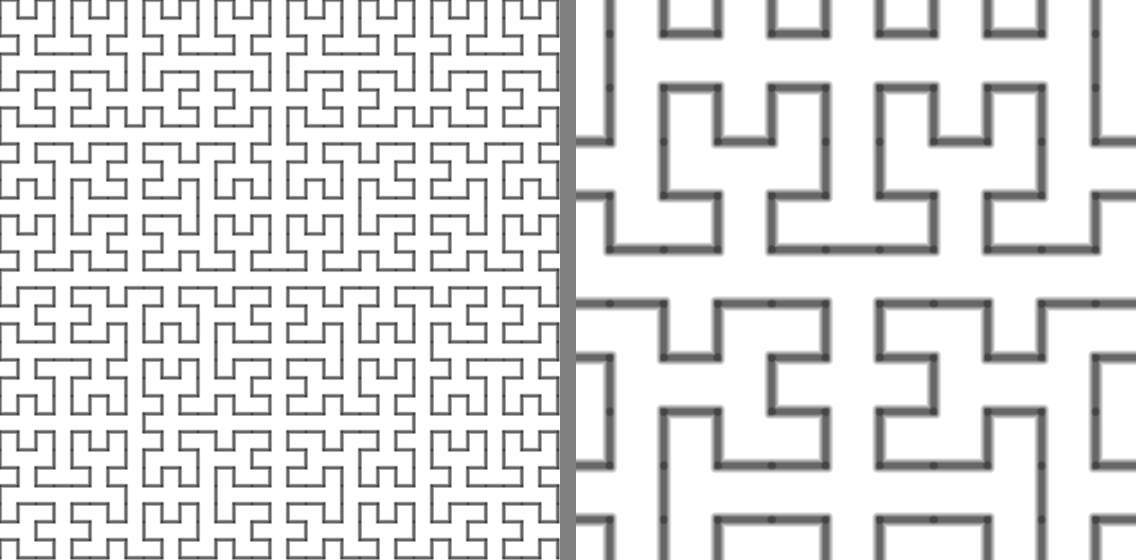
Left, the full canvas; right, a detail of the centre.
A Shadertoy shader for this pattern:

```glsl
#define ORDER 5              // subdivision depth of the curve
#define GRID (1 << ORDER)    // vertices along one side
#define SPAN (255.0 / 256.0) // share of the canvas the curve covers
#define CORE 0.042           // half width of the solid stroke, in cells
#define FADE 0.106           // width of the soft stroke edge, in cells
#define STROKE_INK 0.60
#define DOT_INK 0.13         // extra ink where two segments meet
#define DOT_RADIUS 0.10
#define PAPER vec3(1.0)

// Position of a grid vertex along the Hilbert curve
int hilbertIndex(ivec2 p) {
    int index = 0;
    for (int s = GRID / 2; s > 0; s /= 2) {
        int right = (p.x & s) != 0 ? 1 : 0;
        int upper = (p.y & s) != 0 ? 1 : 0;
        index += s * s * ((3 * right) ^ upper);
        if (upper == 0) {
            if (right == 1) p = GRID - 1 - p;
            p = p.yx;
        }
    }
    return index;
}

bool insideGrid(ivec2 p) {
    return all(greaterThanEqual(p, ivec2(0))) && all(lessThan(p, ivec2(GRID)));
}

float boxDistance(vec2 p, vec2 halfSize) {
    vec2 q = abs(p) - halfSize;
    return length(max(q, 0.0)) + min(max(q.x, q.y), 0.0);
}

// Distance to the curve segments leaving the given vertex
float strokeDistance(vec2 local, ivec2 vertex) {
    float nearest = 1.0;
    int index = hilbertIndex(vertex);
    ivec2 stepDir = ivec2(1, 0);
    for (int i = 0; i < 4; i++) {
        ivec2 neighbour = vertex + stepDir;
        if (insideGrid(neighbour) && abs(hilbertIndex(neighbour) - index) == 1) {
            vec2 halfStep = 0.5 * vec2(stepDir);
            nearest = min(nearest, boxDistance(local - halfStep, abs(halfStep) + CORE));
        }
        stepDir = ivec2(-stepDir.y, stepDir.x);
    }
    return nearest;
}

void mainImage(out vec4 fragColor, in vec2 fragCoord) {
    // Grid coordinates, anchored to the left and top edges
    float cells = float(GRID - 1) / SPAN;
    vec2 uv = fragCoord / iResolution.xy;
    vec2 grid = (uv - vec2(0.0, 1.0 - SPAN)) * cells;
    ivec2 vertex = clamp(ivec2(floor(grid + 0.5)), ivec2(0), ivec2(GRID - 1));
    vec2 local = grid - vec2(vertex);

    // Soft stroke with slightly darker joints
    float pixel = cells / min(iResolution.x, iResolution.y);
    float stroke = 1.0 - clamp(strokeDistance(local, vertex) / max(FADE, pixel), 0.0, 1.0);
    float dot_ = 1.0 - smoothstep(0.5 * DOT_RADIUS, DOT_RADIUS + 0.5 * pixel, length(local));
    float ink = STROKE_INK * stroke + DOT_INK * dot_;

    fragColor = vec4(PAPER * (1.0 - ink), 1.0);
}
```
